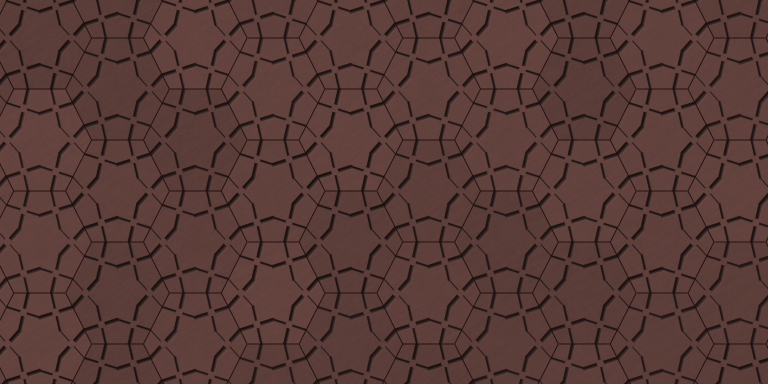
A Shadertoy shader for this pattern:

```glsl
// Brown leather-like hexagon tiles carved with broken star-lattice grooves.

const vec2 TILE_SCALE = vec2(0.11697, 0.1328);  // canvas size of one unit apothem
const vec2 TILE_ORIGIN = vec2(0.1034, 0.6354);
const vec2 LATTICE = vec2(3.4641, 2.0);
const vec2 LIGHT = vec2(-0.7071, 0.7071);
const float SIXTH_TURN = 1.0471976;

const vec3 FACE = vec3(0.372, 0.250, 0.232);
const vec3 FLOOR = vec3(0.225, 0.150, 0.140);
const vec3 SHADOW = vec3(0.095, 0.075, 0.068);
const vec3 SEAM = vec3(0.110, 0.055, 0.053);

float hash(vec2 p) {
    vec3 q = fract(p.xyx * vec3(0.1031, 0.1030, 0.0973));
    q += dot(q, q.yzx + 33.33);
    return fract((q.x + q.y) * q.z);
}

float valueNoise(vec2 p) {
    vec2 cell = floor(p), f = fract(p);
    f = f * f * (3.0 - 2.0 * f);
    return mix(mix(hash(cell), hash(cell + vec2(1, 0)), f.x),
               mix(hash(cell + vec2(0, 1)), hash(cell + vec2(1, 1)), f.x), f.y);
}

float coverage(float dist, float pixel) {
    return clamp(0.5 - dist / pixel, 0.0, 1.0);
}

vec2 rotate(vec2 p, float angle) {
    float c = cos(angle), s = sin(angle);
    return vec2(c * p.x - s * p.y, s * p.x + c * p.y);
}

// Position inside the nearest hexagon, with unit apothem and flat top.
vec2 hexLocal(vec2 p) {
    vec2 a = p - LATTICE * round(p / LATTICE);
    vec2 shifted = p - 0.5 * LATTICE;
    vec2 b = shifted - LATTICE * round(shifted / LATTICE);
    return dot(a, a) < dot(b, b) ? a : b;
}

// Stroke rounded at its joint and cut square at its tip.
float strokeDistance(vec2 p, vec2 joint, vec2 tip, float halfWidth) {
    vec2 axis = normalize(tip - joint), q = p - joint;
    float along = dot(q, axis);
    float across = length(q - axis * max(along, 0.0));
    return max(across - halfWidth, along - length(tip - joint));
}

// Distances to x: groove floor, y: shadowed wall, z: lit rim.
vec3 grooveDistances(vec2 p, vec2 joint, vec2 tip) {
    // Grooves running across the light hold the most shadow.
    float facing = abs(dot(normalize(tip - joint), vec2(LIGHT.y, -LIGHT.x)));
    float halfWidth = 0.0007 + 0.0042 * facing;
    float lean = 0.0022 * facing;
    return vec3(strokeDistance(p + LIGHT * lean * 0.4, joint, tip, halfWidth),
                strokeDistance(p - LIGHT * lean * 0.6, joint, tip, halfWidth * 0.66),
                strokeDistance(p + LIGHT * halfWidth * 1.5, joint, tip, halfWidth * 0.7));
}

// Each side owns a chevron whose arms run to the two adjoining sides.
vec3 starGrooves(vec2 local, float apexRadius, float sideOffset) {
    vec2 p = local * TILE_SCALE;
    vec3 nearest = vec3(1.0);
    for (int side = 0; side < 6; side++) {
        float angle = float(side) * SIXTH_TURN;
        vec2 apex = rotate(vec2(0.0, apexRadius), angle) * TILE_SCALE;
        for (int hand = -1; hand <= 1; hand += 2) {
            float h = float(hand);
            vec2 foot = rotate(vec2(h * sideOffset, 1.0), angle + h * SIXTH_TURN) * TILE_SCALE;
            nearest = min(nearest, grooveDistances(p, apex, mix(apex, foot, 0.38)));
            nearest = min(nearest, grooveDistances(p, foot, mix(apex, foot, 0.59)));
        }
    }
    return nearest;
}

float seamDistance(vec2 local) {
    float nearest = 1.0;
    for (int side = 0; side < 6; side++) {
        vec2 normal = rotate(vec2(0.0, 1.0), float(side) * SIXTH_TURN);
        nearest = min(nearest, (1.0 - dot(local, normal)) / length(normal / TILE_SCALE));
    }
    return nearest;
}

// Fine pores plus faint diagonal brushing.
float surfaceGrain(vec2 p) {
    float pores = valueNoise(p * 240.0) - 0.5;
    float brushing = valueNoise(rotate(p, -0.6) * vec2(28.0, 150.0)) - 0.5;
    return 0.045 * pores + 0.035 * brushing;
}

void mainImage(out vec4 fragColor, in vec2 fragCoord) {
    float pixel = 1.0 / iResolution.y;
    vec2 p = fragCoord * pixel;
    vec2 grid = (p - TILE_ORIGIN) / TILE_SCALE;
    vec2 local = hexLocal(grid);
    vec2 id = round((grid - local) / (0.5 * LATTICE)) + 40.0;

    // Tile face with its own tint
    float tint = 1.0 + 0.11 * (hash(id) - 0.5);
    vec3 color = FACE * (tint + surfaceGrain(p));

    // Carved grooves: lit rim, soft worn shoulder, floor and cast shadow
    vec3 groove = starGrooves(local, 0.52, 0.26);
    float depth = mix(0.85, 1.0, hash(id + 17.0));
    float shoulder = 1.0 - smoothstep(-0.0005, 0.0035, groove.x);
    color *= 1.0 + 0.06 * coverage(groove.z, pixel);
    color = mix(color, FLOOR * tint, 0.35 * depth * shoulder);
    color = mix(color, FLOOR * tint, depth * coverage(groove.x, pixel));
    color = mix(color, SHADOW, depth * coverage(groove.y, pixel));

    // Joints between tiles
    color = mix(color, SEAM, 0.9 * coverage(seamDistance(local) - 0.0013, pixel));
    fragColor = vec4(color, 1.0);
}
```
